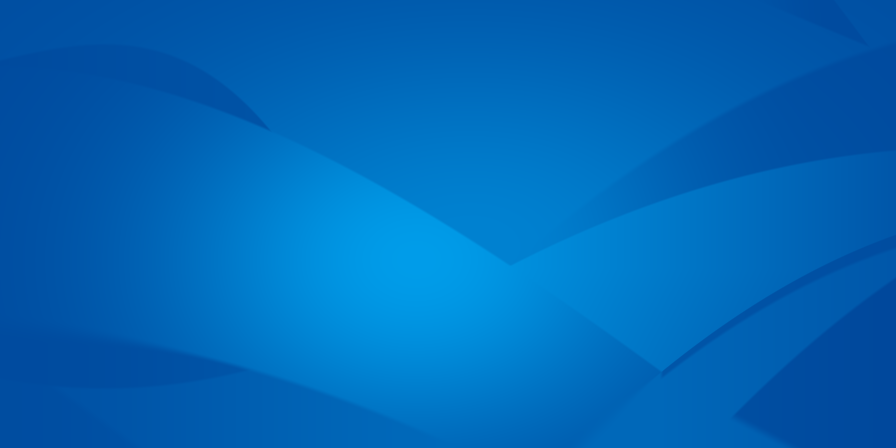
A Shadertoy shader for this background:

```glsl
// Overlapping blue waves lit by a soft glow near the centre.

// Blue ramp: 0 is deep, 1 is bright.
vec3 blueRamp(float tone) {
    return mix(vec3(0.0, 0.27, 0.6), vec3(0.0, 0.62, 0.92), tone);
}

// Coverage of the area below an edge height, with optional extra blur.
float below(float y, float edge, float blur) {
    float soft = 1.0 / iResolution.y + blur;
    return smoothstep(-soft, soft, edge - y);
}

// Elliptical falloff around a centre.
float glow(vec2 p, vec2 centre, vec2 falloff) {
    vec2 d = p - centre;
    return exp(-dot(d * d, falloff));
}

void mainImage(out vec4 fragColor, in vec2 fragCoord) {
    vec2 p = fragCoord / iResolution.y;
    float x = p.x, y = p.y;

    // Backdrop
    float tone = 0.08 + 0.6 * glow(p, vec2(1.05, 0.45), vec2(1.6, 4.2));

    // Dome at the upper left
    float u = x - 0.234;
    float dome = 0.901 - u * u * (0.949 + 1.247 * u);
    tone = mix(tone, 0.06 + 0.17 * x, below(y, dome, 0.002));

    // Wedge in the upper right corner, fading in from the left
    u = x - 1.94;
    float wedge = below(0.896 - 0.416 * u, y, 0.002) * below(y, 0.896 - 1.33 * u, 0.002);
    tone = mix(tone, 0.07, wedge * smoothstep(1.66, 1.86, x));

    // Shaded wing and bright band fanning out to the right
    u = x - 1.138;
    float wing = 0.406 + u * (0.88 - 0.35 * u);
    float shade = mix(1.0, 0.45, smoothstep(0.0, 0.7, u));
    tone *= mix(1.0, shade, below(y, wing, 0.006));
    float band = 0.406 + u * (0.515 - 0.25 * u);
    float bandTone = 0.85 - 0.76 * u - 0.4 * max(0.0, 0.4 - y);
    tone = mix(tone, bandTone, below(y, band, 0.001));

    // Main wave
    float wave = 0.852 - x * (0.01 + 0.43 * x - 0.084 * x * x);
    float waveTone = 0.05 + 0.93 * glow(p, vec2(0.93, 0.42), vec2(3.2, 5.5));
    tone = mix(tone, waveTone, below(y, wave, 0.002));

    // Underside of the wave and the dark lens at the lower left
    float underside = 0.271 - x * (0.06 + 0.2 * x);
    float lens = 0.133 + 0.4 * (x - 0.234) * (x - 0.234);
    float floorTone = 0.13 + 0.27 * smoothstep(0.0, 1.0, x);
    floorTone -= 0.04 * below(y, 0.13 - 0.72 * (x - 0.13), 0.01);
    float lensTone = 0.07 + 0.4 * x * x;
    float open = max(below(y, lens, 0.002), smoothstep(0.53, 0.59, x));
    float blur = 0.005 + 0.025 * smoothstep(0.5, 0.0, x);
    tone = mix(tone, mix(lensTone, floorTone, open), below(y, underside, blur));

    // Lower right fold, soft where it meets the wave
    u = x - 1.477;
    float fold = 0.17 + u * (0.815 - 0.44 * u);
    float foldTone = 0.39 - 0.36 * max(u, 0.0);
    tone = mix(tone, foldTone, below(y, fold, 0.03 * smoothstep(0.0, -0.15, u)));

    // Thin shadow along its rim
    float rim = below(y, fold, 0.0) * below(fold - 0.014 - 0.03 * u, y, 0.003);
    tone = mix(tone, 0.19 - 0.2 * u, rim * smoothstep(-0.005, 0.005, u));

    // Deep corner
    u = x - 1.635;
    float corner = below(y, 0.07 + u * (1.01 - 0.44 * u), 0.003);
    corner *= below(0.07 - 0.52 * u, y, 0.012);
    tone = mix(tone, 0.11 - 0.22 * u, corner);

    fragColor = vec4(blueRamp(clamp(tone, 0.0, 1.0)), 1.0);
}
```
